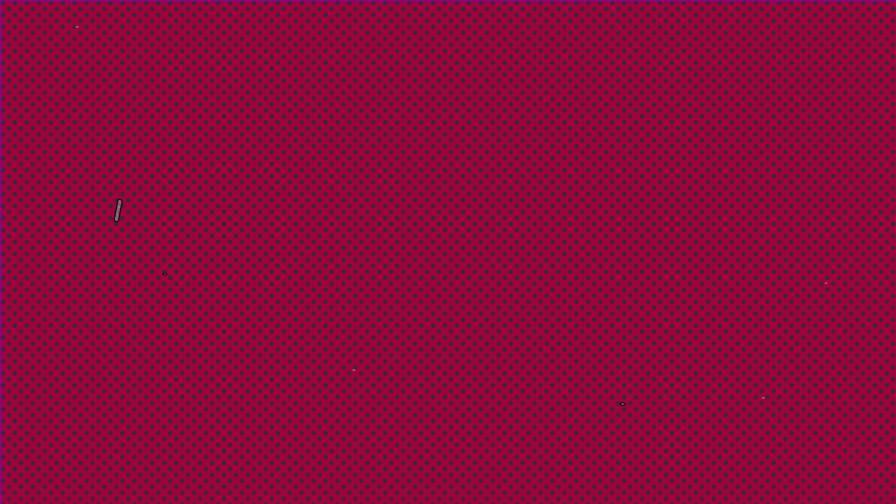
Write a WebGL 2 fragment shader that draws this pattern.

```glsl
#version 300 es
precision highp float;
// Staggered dark dots on crimson cloth, with a violet edge, one scratch and a few specks.

uniform vec2 u_resolution;
out vec4 fragColor;

const float REPEATS = 75.0;      // cells across the width
const float DOT_RADIUS = 0.182;  // in cells
const float EDGE_WIDTH = 0.0014; // in canvas widths
const vec3 CRIMSON = vec3(0.62, 0.01, 0.24);
const vec3 CHARCOAL = vec3(0.23, 0.15, 0.20);
const vec3 VIOLET = vec3(0.48, 0.02, 0.70);
const vec3 PALE = vec3(0.62, 0.48, 0.58);
const vec3 INK = vec3(0.10, 0.03, 0.08);

// Speck centres (x, y from the top) and radii, in canvas widths
const vec3 SPECKS[6] = vec3[6](
  vec3(0.184, 0.306, 0.0022), vec3(0.695, 0.451, 0.0028),
  vec3(0.395, 0.413, 0.0013), vec3(0.922, 0.316, 0.0012),
  vec3(0.852, 0.444, 0.0013), vec3(0.086, 0.030, 0.0012));

float hash(vec2 p) {
  return fract(sin(dot(p, vec2(127.1, 311.7))) * 43758.5453);
}

// Coverage of a shape with signed distance d and pixel size px
float fill(float d, float px) {
  return clamp(0.5 - d / px, 0.0, 1.0);
}

float segment(vec2 p, vec2 a, vec2 b) {
  vec2 ab = b - a;
  float t = clamp(dot(p - a, ab) / dot(ab, ab), 0.0, 1.0);
  return length(p - a - ab * t);
}

// Distance to the nearest dot at (0.25, 0.25) or (0.75, 0.75) of a cell
float staggeredDots(vec2 cell, float radius) {
  vec2 a = fract(cell + 0.25) - 0.5;
  vec2 b = fract(cell + 0.75) - 0.5;
  return min(length(a), length(b)) - radius;
}

// Dark rim around a lighter, slightly broken core
vec3 addScratch(vec3 color, vec2 p, vec2 a, vec2 b, float px) {
  float d = segment(p, a, b);
  float grain = hash(floor(p * 500.0));
  color = mix(color, INK, 0.9 * fill(d - 0.0032, px));
  return mix(color, PALE, (0.65 + 0.35 * grain) * fill(d - 0.0017, px));
}

vec3 addSpeck(vec3 color, vec2 p, vec3 speck, float px) {
  vec2 q = p - speck.xy;
  float d = length(q * vec2(0.8, 1.3)) - speck.z;
  float rim = smoothstep(0.0015, 0.0022, speck.z);
  color = mix(color, INK, rim * fill(d, px));
  float glint = 0.55 + 0.35 * hash(speck.xy);
  return mix(color, PALE, glint * fill(d + 0.0014 * rim, px));
}

// Violet line along the left and top sides, dimmed in step with the dots
vec3 addEdge(vec3 color, vec2 p, float px) {
  float side = min(p.x, p.y);
  float along = max(p.x, p.y) * REPEATS;
  float strength = 0.75 + 0.25 * cos(6.28318 * along);
  return mix(color, VIOLET, strength * fill(side - EDGE_WIDTH, px));
}

void main() {
  // Canvas widths, measured from the upper left corner
  vec2 p = vec2(gl_FragCoord.x, u_resolution.y - gl_FragCoord.y) / u_resolution.x;
  float px = 1.0 / u_resolution.x;

  // Dotted cloth
  float dots = staggeredDots(p * REPEATS, DOT_RADIUS);
  vec3 color = mix(CRIMSON, CHARCOAL, fill(dots, px * REPEATS));

  // Wear
  color = addScratch(color, p, vec2(0.1300, 0.2450), vec2(0.1338, 0.2250), px);
  for (int i = 0; i < 6; i++) {
    color = addSpeck(color, p, SPECKS[i], px);
  }

  fragColor = vec4(addEdge(color, p, px), 1.0);
}
```
